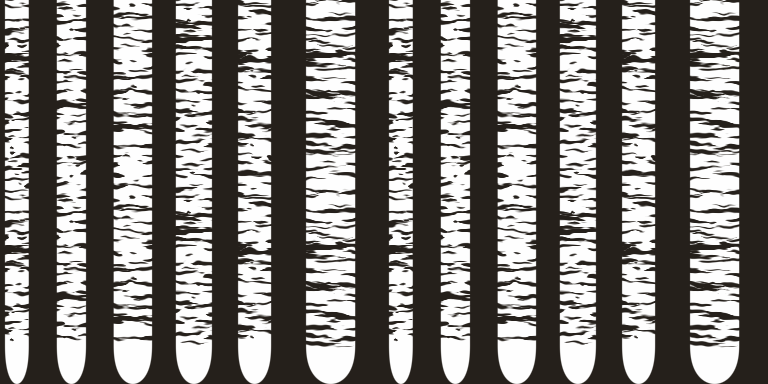
Give the GLSL for this pattern, as a Shadertoy shader.

```glsl
// Birch grove: six pale trunks per tile, two tiles across, on a dark ground.
// Tapered bark marks grow in from both edges of each trunk and repeat twice down;
// periodic gradient noise, stretched sideways, frays their outlines.

#define GROUND vec3(0.145, 0.125, 0.105)
#define BARK vec3(0.995)
#define PERIOD 0.5        // height of one bark repeat
#define ROWS 18.0         // mark rows in one bark repeat
#define FOOT 0.105        // height of the rounded trunk foot
#define THIN 0.0026       // half thickness of the finest mark
#define THICK 0.0068      // half thickness of the boldest mark
#define FRAY 1.1          // raggedness of mark tips
#define GRAIN vec2(24.0, 160.0) // noise cells per unit; y * PERIOD is whole

// Trunks: centre, half width, height of the large dark band
const vec3 TRUNKS[6] = vec3[6](
    vec3(0.044, 0.031, 0.350), vec3(0.186, 0.038, 0.227),
    vec3(0.346, 0.050, 0.169), vec3(0.505, 0.047, 0.400),
    vec3(0.663, 0.043, 0.344), vec3(0.861, 0.064, 0.357));

vec3 hash3(vec3 p) {
    p = fract(p * vec3(0.1031, 0.1030, 0.0973));
    p += dot(p, p.yxz + 33.33);
    return fract((p.xxy + p.yxx) * p.zyx);
}

float cornerSlope(vec2 cell, vec2 offset, float wrap, float seed) {
    float angle = 6.2832 * hash3(vec3(cell.x, mod(cell.y, wrap), seed)).x;
    return dot(vec2(cos(angle), sin(angle)), offset);
}

// Gradient noise that wraps in y
float noise(vec2 p, float wrap, float seed) {
    vec2 i = floor(p), f = fract(p);
    vec2 u = f * f * f * (f * (f * 6.0 - 15.0) + 10.0);
    vec2 e = vec2(1.0, 0.0);
    return mix(
        mix(cornerSlope(i, f, wrap, seed), cornerSlope(i + e, f - e, wrap, seed), u.x),
        mix(cornerSlope(i + e.yx, f - e.yx, wrap, seed),
            cornerSlope(i + 1.0, f - 1.0, wrap, seed), u.x), u.y);
}

// Straight trunk with a rounded foot, as a scaled implicit distance
float trunkDistance(vec2 q, float halfWidth) {
    vec2 s = vec2(abs(q.x) / halfWidth, max(FOOT - q.y, 0.0) / FOOT);
    float f = s.x * s.x + pow(s.y, 2.5) - 1.0;
    vec2 grad = vec2(2.0 * s.x / halfWidth, 2.5 * pow(s.y, 1.5) / FOOT);
    return f / max(length(grad), 1.0);
}

// Nearest bark mark: layers 0 and 1 start at the edges, layer 2 floats between
float markDistance(vec2 q, float halfWidth, float band, float id) {
    float wrap = GRAIN.y * PERIOD;
    float fray = noise(q * GRAIN + vec2(40.0, 0.0), wrap, id + 20.0);
    float drift = noise(q * vec2(36.0, 40.0) + 9.0, PERIOD * 40.0, id + 40.0);
    float pitch = PERIOD / ROWS;
    float y = q.y + 0.007 * drift;
    float d = 1.0;

    for (int layer = 0; layer < 3; layer++) {
        for (int k = -1; k <= 1; k++) {
            float row = floor(y / pitch) + float(k);
            vec3 h = hash3(vec3(mod(row, ROWS) + 3.0, float(layer) * 7.0 + 5.0, id * 13.0 + 11.0));
            float centre = (row + 0.5 + 0.9 * (h.x - 0.5)) * pitch;
            if (centre < FOOT) continue;

            float reach = 2.0 * halfWidth * mix(0.2, 0.95, h.y * h.y);
            float along = layer == 0 ? q.x + halfWidth : halfWidth - q.x;
            float size = mix(THIN, THICK, fract(h.y * 5.3 + h.z * 3.7));
            if (layer == 2) {
                along = abs(q.x - (h.z - 0.5) * halfWidth);
                reach *= 0.35;
                size *= 0.6;
            }
            float t = max(along / reach + FRAY * fray, 0.0);
            float lean = (h.z - 0.5) * 0.28 * along;
            d = min(d, abs(y - centre - lean) - size * (1.0 - t * t));
        }
    }

    // One broad ragged band per bark repeat
    float fromBand = mod(y - band + 0.5 * PERIOD, PERIOD) - 0.5 * PERIOD;
    float bandSize = 0.0075 + 0.012 * fray - 0.003 * q.x / halfWidth;
    return min(d, abs(fromBand - 0.06 * q.x) - bandSize);
}

void mainImage(out vec4 fragColor, in vec2 fragCoord) {
    vec2 p = fragCoord / iResolution.y;
    float soft = 0.8 / iResolution.y;
    p.x = fract(p.x);

    // Pick the trunk whose edge is closest
    int nearest = 0;
    float gap = 1.0;
    for (int i = 0; i < 6; i++) {
        float g = abs(p.x - TRUNKS[i].x) - TRUNKS[i].y;
        if (g < gap) { gap = g; nearest = i; }
    }
    vec3 trunk = TRUNKS[nearest];
    vec2 q = vec2(p.x - trunk.x, p.y);

    float body = 1.0 - smoothstep(-soft, soft, trunkDistance(q, trunk.y));
    float clear = smoothstep(-soft, soft, markDistance(q, trunk.y, trunk.z, float(nearest)));
    fragColor = vec4(mix(GROUND, BARK, body * clear), 1.0);
}
```
